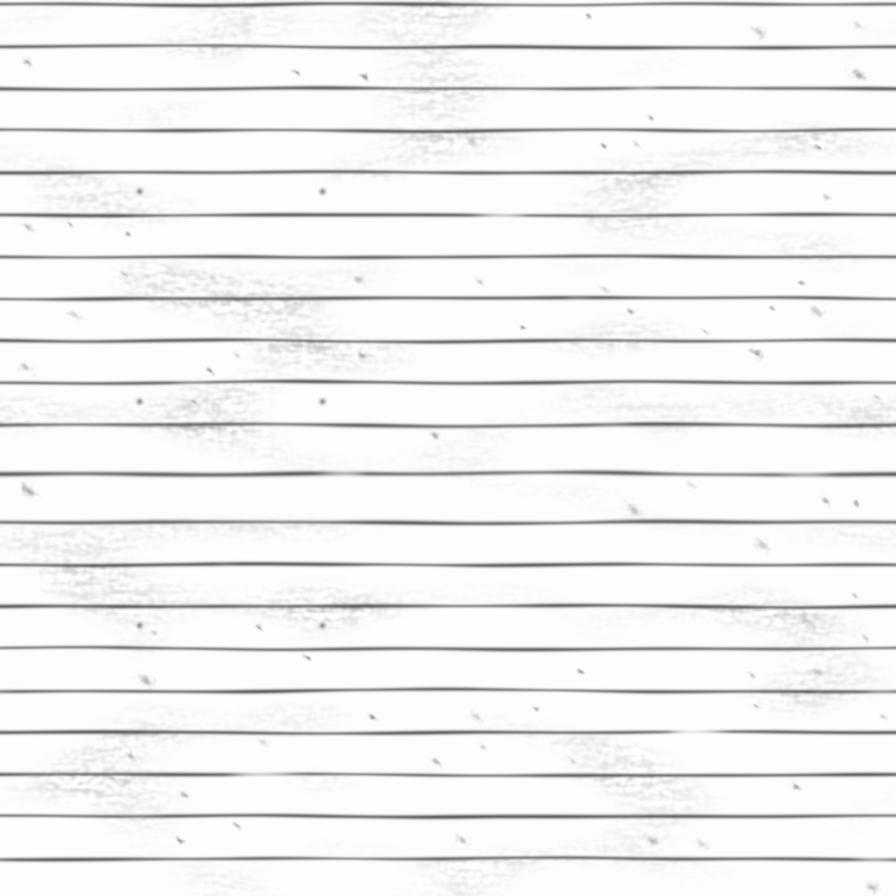
This texture is drawn by a Shadertoy shader. Its source:

```glsl
const float BOARDS = 21.0;
const float PITCH = 3.0 / 64.0;       // height of a regular board
const vec3 PAINT = vec3(0.993);
const vec3 GRIME = vec3(0.20);

// Two random values in 0..1 for a cell
vec2 hash2(vec2 cell, float seed) {
    uvec3 v = uvec3(uint(cell.x), uint(cell.y), uint(seed)) * 1664525u + 1013904223u;
    v.x += v.y * v.z; v.y += v.z * v.x; v.z += v.x * v.y;
    v ^= v >> 16u;
    v.x += v.y * v.z; v.y += v.z * v.x;
    return vec2(v.xy & 65535u) / 65535.0;
}

float cornerSlope(vec2 cell, vec2 offset, vec2 period, float seed) {
    float angle = 6.28318 * hash2(mod(cell, period), seed).x;
    return dot(vec2(cos(angle), sin(angle)), offset);
}

// Gradient noise that wraps after a whole period
float gradientNoise(vec2 p, vec2 period, float seed) {
    vec2 i = floor(p), f = p - i;
    vec2 u = f * f * f * (f * (f * 6.0 - 15.0) + 10.0);
    vec2 e = vec2(1.0, 0.0);
    float low = mix(cornerSlope(i, f, period, seed),
                    cornerSlope(i + e.xy, f - e.xy, period, seed), u.x);
    float high = mix(cornerSlope(i + e.yx, f - e.yx, period, seed),
                     cornerSlope(i + e.xx, f - e.xx, period, seed), u.x);
    return mix(low, high, u.y);
}

float tiledNoise(vec2 uv, vec2 repeats, float seed) {
    return gradientNoise(uv * repeats, repeats, seed);
}

// Counts boards downwards; boards 10 and 11 are one sixth taller
float boardCoord(float y) {
    float s = fract(1.0 - y - PITCH / 9.0) / PITCH;
    return min(s, 10.0) + clamp(s - 10.0, 0.0, 7.0 / 3.0) * 6.0 / 7.0
         + max(s - 37.0 / 3.0, 0.0);
}

float softDot(float d, float radius, float pixel) {
    float r = max(radius, 0.6 * pixel);
    return exp(-d * d / (r * r));
}

// Dark joint between boards, uneven in height, weight and strength
float jointCover(float x, float board, float pixel) {
    float joint = mod(round(board), BOARDS);
    vec2 along = vec2(x, (joint + 0.4) / BOARDS);
    float bend = tiledNoise(along, vec2(5.0, BOARDS), 1.0);
    float weight = tiledNoise(along, vec2(9.0, BOARDS), 2.0);
    float gap = tiledNoise(along, vec2(6.0, BOARDS), 3.0);
    float d = (board - round(board)) * PITCH - 0.0026 * bend;
    float strength = (0.64 + 0.25 * weight) * smoothstep(-0.56, -0.40, gap);
    return strength * softDot(d, 0.0022 + 0.0006 * weight, pixel);
}

// Faint streaky dirt in patches, strongest beneath a joint and left of centre
float smudgeCover(vec2 uv, float board) {
    float leftBias = pow(0.5 + 0.5 * cos(6.28318 * (uv.x - 0.25)), 4.0);
    float patches = tiledNoise(uv, vec2(5.0, 14.0), 4.0) + 0.15 * leftBias - 0.08;
    float streaks = 0.5 * tiledNoise(uv, vec2(16.0, 120.0), 5.0)
                  + 0.5 * tiledNoise(uv, vec2(60.0, 190.0), 6.0)
                  + 0.5 * tiledNoise(uv, vec2(140.0, 160.0), 7.0);
    float depth = mix(0.13, 0.30, exp(-3.0 * fract(board)));
    return depth * smoothstep(0.0, 0.5, patches) * smoothstep(-0.3, 0.5, streaks);
}

// Small ragged knots, at most one per cell
float speckCover(vec2 uv, float board, float pixel) {
    const float COLUMNS = 16.0;
    vec2 grid = vec2(uv.x * COLUMNS, board);
    vec2 cell = floor(grid);
    vec2 centre = mix(vec2(0.2), vec2(0.8), hash2(cell, 8.0));
    vec2 kind = hash2(cell, 9.0);
    vec2 d = (fract(grid) - centre) * vec2(1.0 / COLUMNS, PITCH);
    d.y -= 0.4 * d.x;
    d.x *= 0.7;
    float ragged = 1.0 + 0.8 * tiledNoise(uv, vec2(170.0), 10.0);
    float radius = mix(0.0020, 0.0044, kind.y * kind.y);
    return step(kind.x, 0.22) * mix(0.15, 0.5, hash2(cell, 11.0).x)
         * softDot(length(d) * ragged, radius, pixel);
}

// Pairs of nail heads on every fifth board of the upper part
float nailCover(float x, float board, float pixel) {
    float row = floor(board);
    float nailed = step(abs(mod(row, 5.0) - 4.0), 0.5) * step(row, 14.5);
    vec2 d = vec2(abs(x - 0.258) - 0.102, (fract(board) - 0.45) * PITCH);
    return 0.55 * nailed * softDot(length(d), 0.0034, pixel);
}

void mainImage(out vec4 fragColor, in vec2 fragCoord) {
    vec2 uv = fragCoord / iResolution.xy;
    float pixel = 1.0 / iResolution.y;
    float board = boardCoord(uv.y);

    // Layers of dirt over white paint
    float clean = 1.0 - jointCover(uv.x, board, pixel);
    clean *= 1.0 - smudgeCover(uv, board);
    clean *= 1.0 - speckCover(uv, board, pixel);
    clean *= 1.0 - nailCover(uv.x, board, pixel);
    fragColor = vec4(mix(GRIME, PAINT, clean), 1.0);
}
```
